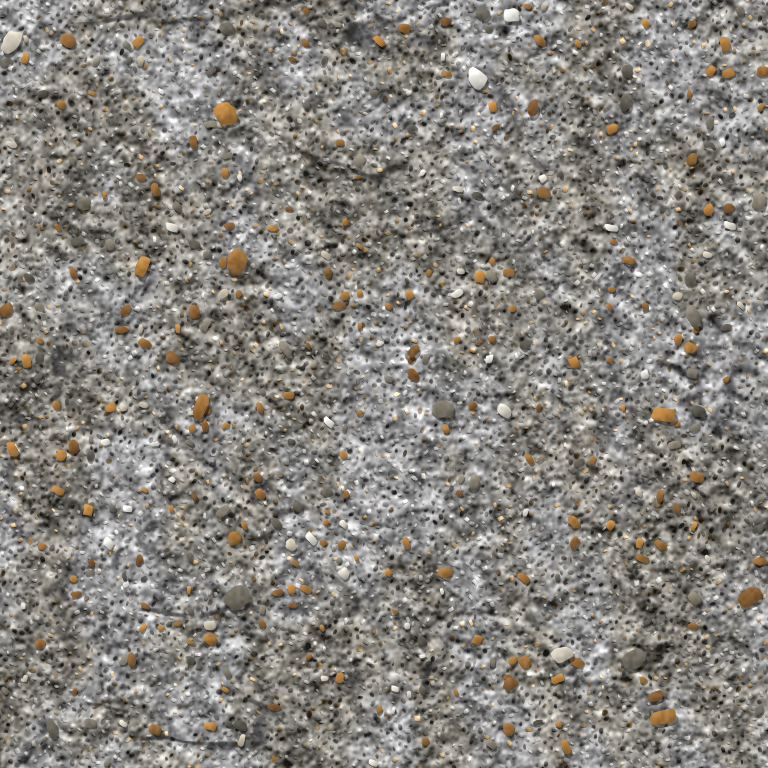
A WebGL 1 fragment shader for this texture:

```glsl
precision highp float;

uniform vec2 u_resolution;

#define GRIT_CELLS 105.0
#define PEBBLE_CELLS 46.0
#define STONE_CELLS 25.0
#define GRIT_SHARE 0.78
#define PEBBLE_SHARE 0.15
#define STONE_SHARE 0.06
#define EDGE_WIDTH 0.0013
#define RELIEF 0.32
#define SPECKLE 0.22
#define CLEFT_DEPTH 0.62
#define LIGHT_DIR vec2(-0.40, 0.92)

// Four random values per cell
vec4 hash4(vec2 p) {
  vec4 q = fract(p.xyxy * vec4(0.1031, 0.1030, 0.0973, 0.1099));
  q += dot(q, q.wzxy + 33.33);
  return fract((q.xxyz + q.yzzw) * q.zywx);
}

float noise(vec2 p) {
  vec2 cell = floor(p);
  vec2 f = fract(p);
  f = f * f * (3.0 - 2.0 * f);
  float low = mix(hash4(cell).x, hash4(cell + vec2(1.0, 0.0)).x, f.x);
  float high = mix(hash4(cell + vec2(0.0, 1.0)).x, hash4(cell + 1.0).x, f.x);
  return mix(low, high, f.y);
}

float fbm(vec2 p) {
  float sum = 0.0;
  float weight = 0.5;
  for (int i = 0; i < 3; i++) {
    sum += weight * noise(p);
    p = mat2(1.6, 1.2, -1.2, 1.6) * p + 7.3;
    weight *= 0.5;
  }
  return sum / 0.875;
}

// Slope of the rough surface towards the light
float slope(vec2 p) {
  return noise(p) - noise(p + LIGHT_DIR * 0.65);
}

vec3 gritColor(vec4 r) {
  vec3 grey = mix(0.25, 0.80, r.x) * vec3(1.0, 0.985, 0.955);
  return mix(grey, grey * vec3(1.14, 0.97, 0.74), step(0.84, r.y));
}

vec3 pebbleColor(vec4 r) {
  vec3 ochre = mix(vec3(0.48, 0.34, 0.20), vec3(0.74, 0.53, 0.27), r.x);
  vec3 grey = mix(vec3(0.33, 0.32, 0.29), vec3(0.57, 0.54, 0.48), r.x);
  vec3 pale = mix(vec3(0.72, 0.67, 0.58), vec3(0.90, 0.90, 0.88), r.x);
  vec3 color = mix(ochre, grey, step(0.52, r.y));
  return mix(color, pale, step(0.83, r.y));
}

// Signed distance to a grain between an ellipse and a rounded block
float grainDistance(vec2 q, vec4 r, float radius) {
  float angle = 6.2832 * r.z;
  float c = cos(angle);
  float s = sin(angle);
  q = mat2(c, -s, s, c) * q;
  q.y *= 1.1 + 0.9 * r.w;
  q.x += 0.3 * q.y * (r.y - 0.5);
  float block = max(abs(q.x), abs(q.y)) * 1.1;
  return mix(length(q), block, 0.6 * r.x) - radius;
}

// Lays one layer of lit grains with cast shadows over the base
vec3 scatter(vec3 base, vec2 p, float cells, float share, float seed, bool grit) {
  vec2 g = p * cells;
  float edge = EDGE_WIDTH * cells;
  float wobble = 0.13 * (noise(g * 4.0 + seed) - 0.5);
  for (int y = -1; y <= 1; y++) {
    for (int x = -1; x <= 1; x++) {
      vec2 cell = floor(g) + vec2(float(x), float(y));
      vec4 place = hash4(cell + seed);
      vec4 look = hash4(cell + seed + 71.7);
      if (place.w > share) continue;
      vec2 offset = g - cell - 0.5 - 0.5 * (place.xy - 0.5);
      float radius = mix(0.22, 0.45, place.z * place.z);
      float d = grainDistance(offset, look, radius) + wobble;
      float shade = grainDistance(offset + LIGHT_DIR * 0.14, look, radius) + wobble;
      base *= 1.0 - 0.42 * smoothstep(edge, -edge, shade);
      vec3 color = grit ? gritColor(look) : pebbleColor(look);
      color *= 1.0 + 0.26 * dot(offset, LIGHT_DIR) / radius;
      base = mix(base, color, smoothstep(edge, -edge, d));
    }
  }
  return base;
}

void main() {
  vec2 p = gl_FragCoord.xy / u_resolution.y;
  vec2 turned = mat2(0.8, 0.6, -0.6, 0.8) * p;

  // Cement paste with pale, faintly streaked deposits
  float paste = 0.55 + 0.36 * (noise(turned * 62.0) - 0.5);
  float deposit = 0.7 * fbm(p * 13.0 + 4.0) + 0.3 * noise(p * vec2(21.0, 4.0));
  vec3 cool = vec3(0.99, 0.99, 1.0);
  vec3 warm = vec3(1.01, 0.985, 0.93);
  vec3 color = paste * mix(warm, cool, smoothstep(0.42, 0.62, deposit));
  color = scatter(color, turned + 3.0, GRIT_CELLS, GRIT_SHARE, 11.0, true);
  color += 0.28 * (deposit - 0.5);

  // Rough relief and fine speckle
  float relief = slope(turned * 88.0 + 19.0) + 0.9 * slope(p * 165.0 + 5.0);
  color += RELIEF * relief + SPECKLE * (noise(turned * 235.0) - 0.5);

  // Broken dark clefts, mostly level
  float ridge = abs(fbm(p * vec2(8.0, 17.0) + 31.0) - 0.5);
  float cleft = smoothstep(0.055, 0.01, ridge) * smoothstep(0.52, 0.70, fbm(p * 6.0 + 9.0));
  cleft *= smoothstep(0.3, 0.6, noise(p * 52.0));
  color = mix(color, vec3(0.15, 0.15, 0.16), CLEFT_DEPTH * cleft);

  // Pebbles and larger stones
  color = max(color, vec3(0.10, 0.10, 0.09));
  color = scatter(color, p + 5.0, PEBBLE_CELLS, PEBBLE_SHARE, 37.0, false);
  color = scatter(color, p + 7.0, STONE_CELLS, STONE_SHARE, 83.0, false);
  color += 0.10 * (noise(p * 190.0 + 2.0) - 0.5);
  gl_FragColor = vec4(clamp(color, 0.0, 1.0), 1.0);
}
```
